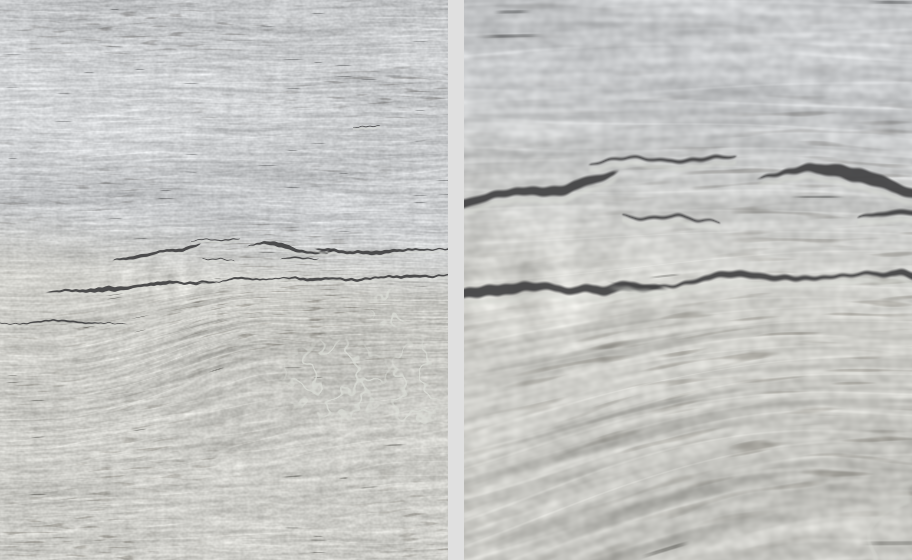
Left: the whole. Right: its middle third, enlarged.
Give the GLSL for this texture, as a Shadertoy shader.

```glsl
// Whitewashed wood board with fine horizontal grain, dark cracks and peeling paint.

const vec3 COOL_PAINT = vec3(0.787, 0.795, 0.803);
const vec3 WARM_PAINT = vec3(0.798, 0.797, 0.778);
const vec3 CRACK_COLOR = vec3(0.25, 0.25, 0.255);
const vec3 FLAKE_COLOR = vec3(0.86, 0.87, 0.845);

// Each crack runs from xy to zw; its shape holds half width and bend.
const int CRACKS = 10;
const vec4 CRACK_LINE[CRACKS] = vec4[CRACKS](
    vec4(0.08, 0.479, 0.39, 0.496), vec4(0.35, 0.496, 0.84, 0.510),
    vec4(0.20, 0.534, 0.36, 0.563), vec4(0.34, 0.567, 0.43, 0.574),
    vec4(0.44, 0.560, 0.60, 0.555), vec4(0.56, 0.554, 0.84, 0.550),
    vec4(-0.03, 0.428, 0.23, 0.421), vec4(0.50, 0.538, 0.57, 0.537),
    vec4(0.36, 0.537, 0.42, 0.534), vec4(0.63, 0.769, 0.68, 0.774));
const vec2 CRACK_SHAPE[CRACKS] = vec2[CRACKS](
    vec2(0.0050, -0.002), vec2(0.0026, 0.003), vec2(0.0032, 0.002),
    vec2(0.0016, 0.002), vec2(0.0042, 0.006), vec2(0.0034, -0.003),
    vec2(0.0015, -0.002), vec2(0.0014, 0.001), vec2(0.0010, -0.002),
    vec2(0.0012, 0.001));

float hash(vec2 p) {
    vec3 q = fract(p.xyx * vec3(0.1031, 0.1030, 0.0973));
    q += dot(q, q.yzx + 33.33);
    return fract((q.x + q.y) * q.z);
}

float cornerSlope(vec2 cell, vec2 offset) {
    float angle = 6.2832 * hash(cell + 200.0);
    return dot(vec2(cos(angle), sin(angle)), offset);
}

float gradientNoise(vec2 p) {
    vec2 i = floor(p), f = p - i, e = vec2(1.0, 0.0);
    vec2 u = f * f * f * (f * (f * 6.0 - 15.0) + 10.0);
    float low = mix(cornerSlope(i, f), cornerSlope(i + e.xy, f - e.xy), u.x);
    float high = mix(cornerSlope(i + e.yx, f - e.yx), cornerSlope(i + 1.0, f - 1.0), u.x);
    return mix(low, high, u.y);
}

float blob(vec2 p, vec2 center, vec2 radius) {
    vec2 d = (p - center) / radius;
    return exp(-dot(d, d));
}

// Bends the grain upward below the cracks and tilts it lower down.
vec2 grainSpace(vec2 p) {
    float rise = 0.085 * smoothstep(0.10, 0.50, p.x) * exp(-pow((p.y - 0.39) / 0.13, 2.0));
    float tilt = 0.06 * p.x * exp(-pow((p.y - 0.22) / 0.13, 2.0));
    float wave = 0.006 * gradientNoise(p * vec2(5.0, 7.0));
    return vec2(p.x, p.y - rise - tilt + wave);
}

// Returns the dark core in x and the pale lower lip in y.
vec2 crack(vec2 p, vec4 line, vec2 shape, float seed) {
    float t = clamp((p.x - line.x) / (line.z - line.x), 0.0, 1.0);
    float arch = 4.0 * t * (1.0 - t);
    float center = mix(line.y, line.w, t) + shape.y * sin(6.2832 * t)
        + 0.006 * gradientNoise(vec2(p.x * 24.0, seed))
        + 0.003 * gradientNoise(vec2(p.x * 90.0, seed + 5.5));
    float width = shape.x * sqrt(arch) * (0.75 + 1.1 * gradientNoise(vec2(p.x * 13.0, seed + 9.3)));
    float d = p.y - center;
    float fade = smoothstep(0.0, 0.12, arch);
    float core = smoothstep(0.0012, -0.0012, abs(d) - max(width, 0.0));
    float lip = smoothstep(0.003, 0.0, abs(d + width + 0.003));
    return vec2(core, lip) * fade;
}

// Soft streaks and tiny pores along the grain.
float grainShade(vec2 g) {
    float shade = 0.070 * gradientNoise(g * vec2(6.0, 205.0));
    shade += 0.075 * gradientNoise(g * vec2(11.0, 115.0) + 7.0);
    shade += 0.050 * gradientNoise(g * vec2(3.0, 52.0) + 13.0);
    shade += 0.070 * gradientNoise(g * vec2(55.0, 190.0) + 21.0);
    shade += 0.055 * gradientNoise(g * vec2(2.2, 12.0) + 31.0);
    float paleLine = abs(gradientNoise(g * vec2(4.0, 62.0) + 43.0));
    return shade + 0.035 * (1.0 - smoothstep(0.0, 0.09, paleLine));
}

// Short dark splinters, one possible per grid cell.
float splinters(vec2 g, vec2 grid, float share) {
    vec2 cell = floor(g * grid), f = fract(g * grid) - 0.5;
    float size = 0.2 + 0.3 * hash(cell + 3.0);
    float along = smoothstep(size, size * 0.3, abs(f.x));
    float across = smoothstep(0.22, 0.05, abs(f.y + 0.2 * (hash(cell + 8.0) - 0.5)));
    return along * across * step(1.0 - share, hash(cell));
}

float flakeEdges(vec2 p, vec2 center, vec2 radius) {
    float contour = gradientNoise(p * vec2(21.0, 16.0)) + 0.5 * gradientNoise(p * 55.0);
    float rim = 1.0 - smoothstep(0.02, 0.10, abs(contour - 0.10));
    return rim * smoothstep(0.25, 0.65, blob(p, center, radius));
}

void mainImage(out vec4 fragColor, in vec2 fragCoord) {
    vec2 p = fragCoord / iResolution.y;
    vec2 g = grainSpace(p);

    // Broad paint tone
    vec3 color = mix(WARM_PAINT, COOL_PAINT, smoothstep(0.50, 0.66, p.y + 0.08 * p.x));
    float palePatch = blob(p, vec2(0.30, 0.50), vec2(0.45, 0.06));
    color += 0.045 * blob(p, vec2(0.08, 0.83), vec2(0.35, 0.10)) + 0.030 * palePatch;
    color -= 0.030 * blob(p, vec2(0.25, 0.65), vec2(0.60, 0.06));
    color -= 0.035 * blob(p, vec2(0.55, 0.97), vec2(0.60, 0.05));
    color -= 0.022 * blob(p, vec2(0.55, 0.38), vec2(0.35, 0.10));

    // Grain, growth rings, pores and faint upright brush marks
    color += grainShade(g) * (1.0 - 0.35 * palePatch);
    float rings = smoothstep(0.12, 0.45, gradientNoise(g * vec2(4.0, 85.0) + 57.0));
    color -= rings * (0.035 + 0.085 * blob(p, vec2(0.35, 0.40), vec2(0.40, 0.07)));
    float poreZone = smoothstep(-0.1, 0.4, gradientNoise(g * vec2(3.0, 9.0) + 71.0));
    float pores = smoothstep(0.15, 0.5, gradientNoise(g * vec2(24.0, 175.0) + 83.0));
    color -= vec3(0.11, 0.115, 0.12) * pores * (0.25 + poreZone);
    color += 0.028 * gradientNoise(p * vec2(85.0, 9.0)) + 0.05 * gradientNoise(p * vec2(170.0, 210.0));
    color -= 0.20 * splinters(g, vec2(22.0, 150.0), 0.03);
    float smudge = gradientNoise(p * vec2(38.0, 24.0) + 91.0);
    color += 0.16 * smudge * blob(p, vec2(0.29, 0.50), vec2(0.09, 0.05));

    // Peeling paint
    float flakes = flakeEdges(p, vec2(0.60, 0.32), vec2(0.10, 0.08))
        + flakeEdges(p, vec2(0.74, 0.31), vec2(0.05, 0.09))
        + flakeEdges(p, vec2(0.70, 0.45), vec2(0.04, 0.04));
    color = mix(color, FLAKE_COLOR, 0.75 * min(flakes, 1.0));

    // Cracks
    for (int i = 0; i < CRACKS; i++) {
        vec2 mark = crack(p, CRACK_LINE[i], CRACK_SHAPE[i], float(i) * 17.0 + 2.4);
        color = mix(color, FLAKE_COLOR, 0.5 * mark.y);
        color = mix(color, CRACK_COLOR, 0.92 * mark.x);
    }
    fragColor = vec4(clamp(color, 0.0, 1.0), 1.0);
}
```
